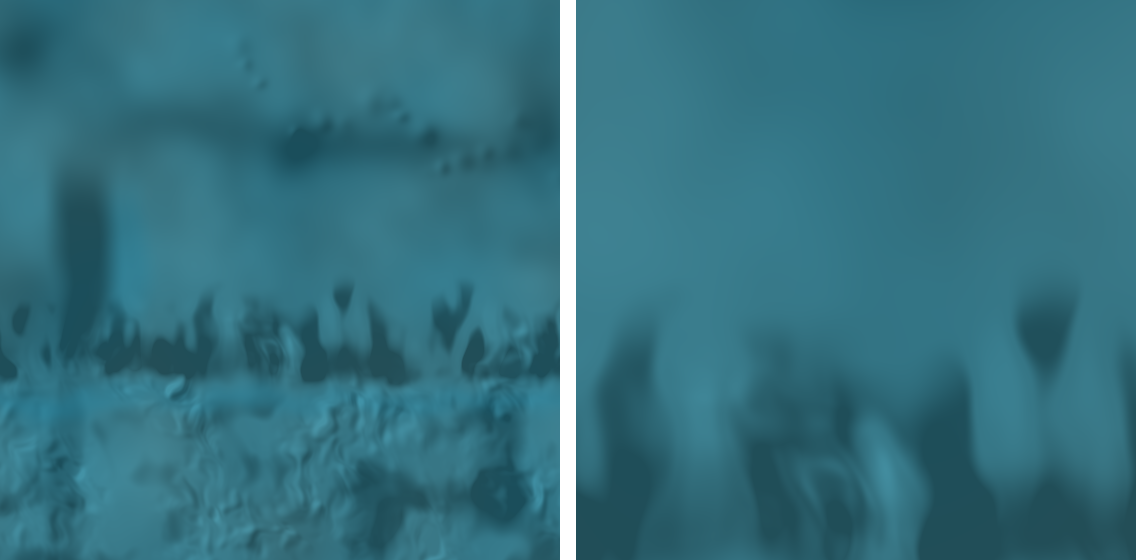
Left: the whole. Right: its middle third, enlarged.
Write a Shadertoy shader that draws this texture.

```glsl
// Weathered teal relief: soft cloudy shading above, a ragged dark ledge with
// vertical streaks across the middle, and rough embossed ground below.
// A single tone value is summed from noise layers, then mapped to colour.

vec2 hash2(vec2 p) {
    vec3 q = fract(p.xyx * vec3(0.1031, 0.1030, 0.0973));
    q += dot(q, q.yzx + 33.33);
    return fract((q.xx + q.yz) * q.zy);
}

float corner(vec2 cell, vec2 offset, vec2 f) {
    return dot(hash2(cell + offset) * 2.0 - 1.0, f - offset);
}

// Gradient noise, about -0.7 to 0.7
float noise(vec2 p) {
    vec2 i = floor(p) + 100.0, f = fract(p);
    vec2 u = f * f * f * (f * (f * 6.0 - 15.0) + 10.0);
    float low = mix(corner(i, vec2(0, 0), f), corner(i, vec2(1, 0), f), u.x);
    float high = mix(corner(i, vec2(0, 1), f), corner(i, vec2(1, 1), f), u.x);
    return mix(low, high, u.y);
}

float fbm(vec2 p) {
    float sum = 0.0, amp = 1.0;
    for (int i = 0; i < 3; i++) {
        sum += amp * noise(p);
        p = mat2(1.6, 1.2, -1.2, 1.6) * p + 7.3;
        amp *= 0.5;
    }
    return sum;
}

float smudge(vec2 p, vec2 centre, vec2 radius) {
    vec2 d = (p - centre) / radius;
    return exp(-dot(d, d));
}

// Upright bar with soft ends
float bar(vec2 p, vec2 centre, vec2 halfSize) {
    vec2 d = abs(p - centre) / halfSize;
    return (1.0 - smoothstep(0.3, 1.4, d.x)) * (1.0 - smoothstep(0.4, 1.4, d.y));
}

// Small bumps and pits, steepened so their flanks catch light
float relief(vec2 p) {
    float n = noise(p * vec2(23.0, 15.0)) + 0.5 * noise(p * vec2(44.0, 34.0) + 9.0);
    return smoothstep(0.03, 0.45, n) - 0.8 * smoothstep(0.05, 0.45, -n);
}

// Loose diagonal chains of dimples, bright on the left flank, dark on the right
float dimpleChains(vec2 p) {
    float sum = 0.0;
    for (int c = 0; c < 5; c++) {
        vec2 start = vec2(0.42 + 0.125 * float(c), 0.92 - 0.27 * fract(float(c) * 0.62));
        float fall = c % 2 == 0 ? -0.036 : 0.014;
        for (int k = 0; k < 5; k++) {
            vec2 rnd = hash2(vec2(c * 7 + 3, k * 5 + 2));
            vec2 centre = start + vec2(0.026, fall) * float(k) + 0.035 * (rnd - 0.5);
            float size = 0.011 + 0.016 * rnd.x * rnd.x;
            vec2 d = (p - centre) / size;
            sum += (dot(d, vec2(-0.9, 0.5)) - 0.25) * exp(-dot(d, d)) * (0.08 + 0.5 * rnd.y);
        }
    }
    return sum;
}

void mainImage(out vec4 fragColor, in vec2 fragCoord) {
    vec2 p = fragCoord / iResolution.xy;
    vec2 warp = vec2(noise(p * 7.0), noise(p * 7.0 + 31.0));
    vec2 fine = vec2(noise(p * 24.0), noise(p * 24.0 + 57.0));
    vec2 q = p + 0.035 * warp;
    float lower = 1.0 - smoothstep(0.25, 0.31, p.y);

    // Cloudy base
    float tone = 0.69 + 0.34 * fbm(p * vec2(4.5, 3.4) + 3.0);

    // Broad soft shadows in the upper part
    float shade = 0.55 * smudge(q, vec2(0.04, 0.91), vec2(0.07, 0.08));
    shade += 0.42 * smudge(q, vec2(0.31, 0.78), vec2(0.16, 0.055));
    shade += 0.40 * smudge(q, vec2(0.72, 0.74), vec2(0.26, 0.05));
    shade += 0.34 * smudge(q, vec2(0.53, 0.74), vec2(0.045, 0.06));
    shade += 0.32 * smudge(q, vec2(0.96, 0.79), vec2(0.06, 0.11));
    shade += 0.24 * smudge(q, vec2(0.97, 0.56), vec2(0.09, 0.05));
    shade += 0.28 * smudge(q, vec2(0.03, 0.46), vec2(0.08, 0.08));
    shade += 0.60 * bar(q, vec2(0.15, 0.53), vec2(0.05, 0.19));

    // Ledge: crisp lower edge, blotchy body
    float edge = 0.325 + 0.05 * noise(vec2(p.x * 6.0, 2.0)) + 0.018 * fine.y;
    float up = p.y - edge;
    float body = smoothstep(-0.02, 0.015, up) * (1.0 - smoothstep(0.02, 0.085, up));
    shade += 0.60 * body * smoothstep(-0.35, 0.15, noise(vec2(p.x * 7.0, p.y * 5.0 + 8.0)));

    // Streaks of uneven width and height standing on the ledge
    vec2 s = p + 0.008 * fine + 0.015 * warp;
    float streak = noise(vec2(s.x * 21.0 + 3.0, s.y * 5.0)) + 0.5 * noise(vec2(s.x * 38.0, s.y * 15.0));
    float top = 0.13 + 0.09 * noise(vec2(p.x * 9.0, 40.0));
    float standing = smoothstep(-0.01, 0.02, up) * (1.0 - smoothstep(top - 0.035, top + 0.025, up));
    shade += 0.58 * standing * smoothstep(-0.06, 0.22, streak);
    shade += 0.45 * bar(s, vec2(0.47, 0.38), vec2(0.032, 0.08));
    tone += 0.12 * standing * smoothstep(0.05, 0.35, -streak);

    // Slanted patches and upright bars on the ground below
    vec2 r = q + 0.012 * fine;
    vec2 slant = mat2(0.8, -0.6, 0.6, 0.8) * r;
    float patches = noise(slant * vec2(7.0, 12.0) + 4.0) + 0.45 * noise(r * vec2(24.0, 15.0));
    shade += 0.50 * lower * smoothstep(0.0, 0.42, patches);
    shade += 0.42 * bar(r, vec2(0.115, 0.13), vec2(0.032, 0.16));
    shade += 0.52 * bar(r, vec2(0.89, 0.19), vec2(0.036, 0.10));
    shade += 0.45 * bar(r, vec2(0.67, 0.07), vec2(0.045, 0.09));
    shade += 0.40 * smudge(r, vec2(0.82, 0.11), vec2(0.10, 0.03));
    tone -= min(shade, 0.64);

    // Lit lip under the ledge and beside the tall bar
    float lip = smudge(vec2(up, 0.0), vec2(-0.04, 0.0), vec2(0.026, 1.0));
    lip += 0.8 * bar(q, vec2(0.225, 0.54), vec2(0.04, 0.15));
    tone += 0.08 * lip;

    // Emboss: light falls from the upper left
    vec2 toLight = vec2(-0.005, 0.004);
    float rough = 1.0 - smoothstep(0.38, 0.48, p.y + 0.05 * warp.x);
    rough *= smoothstep(-0.25, 0.3, noise(p * 6.0 + 17.0));
    tone += 0.48 * rough * (relief(r - toLight) - relief(r + toLight));
    tone += 0.9 * dimpleChains(p + 0.008 * fine);
    tone = clamp(tone, 0.06, 1.08);

    // Dark slate to pale teal, with bluer patches
    vec3 colour = mix(vec3(0.115, 0.29, 0.33), vec3(0.262, 0.55, 0.62), tone);
    float blue = clamp(0.6 * lip + 0.9 * noise(p * 5.0 + 50.0), -0.4, 0.9);
    colour += blue * vec3(-0.055, 0.0, 0.025);
    fragColor = vec4(colour, 1.0);
}
```
